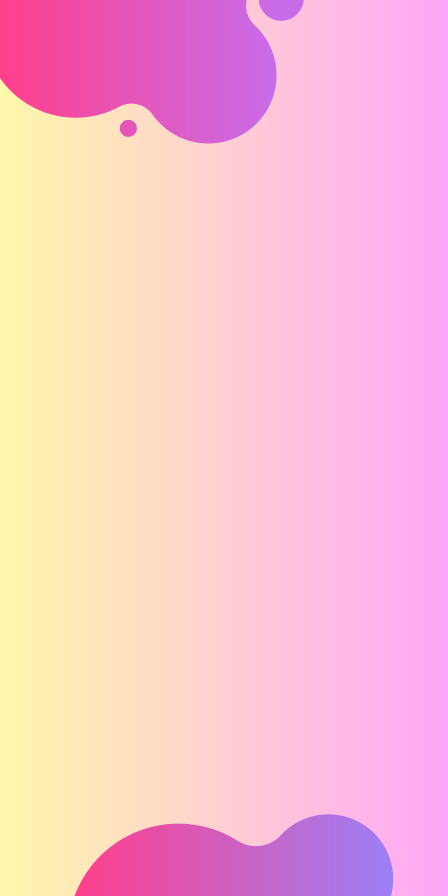
This background is drawn by a WebGL 2 fragment shader. Its source:

```glsl
#version 300 es
precision highp float;

uniform vec2 u_resolution;
out vec4 fragColor;

// Lengths are in canvas widths; circles are (center x, center y, radius)
const vec3 TOP_LEFT   = vec3(0.169, 1.943, 0.2057);
const vec3 TOP_RIGHT  = vec3(0.465, 1.832, 0.1523);
const vec3 TOP_UPPER  = vec3(0.436, 2.116, 0.1563);
const vec3 LARGE_DROP = vec3(0.6276, 2.0039, 0.0503);
const vec3 SMALL_DROP = vec3(0.2865, 1.7135, 0.019);
const vec3 LOW_LEFT   = vec3(0.3984, -0.0859, 0.2474);
const vec3 LOW_RIGHT  = vec3(0.7331, 0.0378, 0.1445);

// Radii of the concave necks between circles
const float TOP_NECK   = 0.0573;
const float UPPER_NECK = 0.0589;
const float LOW_NECK   = 0.0755;

// Horizontal extent of each blob gradient
const vec2 TOP_SPAN = vec2(0.0, 0.617);
const vec2 LOW_SPAN = vec2(0.167, 0.878);

const vec3 CREAM  = vec3(1.0, 0.97, 0.67);
const vec3 ORCHID = vec3(1.0, 0.65, 0.975);
const vec3 ROSE   = vec3(1.0, 0.25, 0.55);
const vec3 VIOLET = vec3(0.785, 0.424, 0.915);
const vec3 BLUE   = vec3(0.61, 0.50, 0.96);

float circle(vec2 p, vec3 c) {
    return distance(p, c.xy) - c.z;
}

// Two circles joined by a neck whose arcs are tangent to both
float joinedCircles(vec2 p, vec3 a, vec3 b, float neck) {
    float span = distance(a.xy, b.xy);
    vec2 axis = (b.xy - a.xy) / span;
    vec2 q = p - a.xy;
    q = vec2(dot(q, axis), abs(dot(q, vec2(-axis.y, axis.x))));

    // Neck arc center in the frame of the axis
    float reachA = a.z + neck;
    float reachB = b.z + neck;
    float along = (span * span + reachA * reachA - reachB * reachB) / (2.0 * span);
    vec2 arc = vec2(along, sqrt(max(reachA * reachA - along * along, 0.0)));

    // The arc rules inside the triangle of the three centers
    bool inNeck = q.y * arc.x <= q.x * arc.y
               && q.y * (span - arc.x) <= (span - q.x) * arc.y;
    return inNeck ? neck - distance(q, arc) : min(circle(p, a), circle(p, b));
}

vec3 gradient(vec3 from, vec3 to, vec2 span, float x) {
    return mix(from, to, clamp((x - span.x) / (span.y - span.x), 0.0, 1.0));
}

void main() {
    vec2 p = gl_FragCoord.xy / u_resolution.x;
    float pixel = 1.0 / u_resolution.x;

    vec3 color = mix(CREAM, ORCHID, p.x);

    // Top blob and its drops
    float top = joinedCircles(p, TOP_LEFT, TOP_RIGHT, TOP_NECK);
    top = min(top, joinedCircles(p, TOP_RIGHT, TOP_UPPER, UPPER_NECK));
    top = min(top, min(circle(p, LARGE_DROP), circle(p, SMALL_DROP)));
    float topMask = clamp(0.5 - top / pixel, 0.0, 1.0);
    color = mix(color, gradient(ROSE, VIOLET, TOP_SPAN, p.x), topMask);

    // Bottom blob
    float low = joinedCircles(p, LOW_LEFT, LOW_RIGHT, LOW_NECK);
    float lowMask = clamp(0.5 - low / pixel, 0.0, 1.0);
    color = mix(color, gradient(ROSE, BLUE, LOW_SPAN, p.x), lowMask);

    fragColor = vec4(color, 1.0);
}
```
